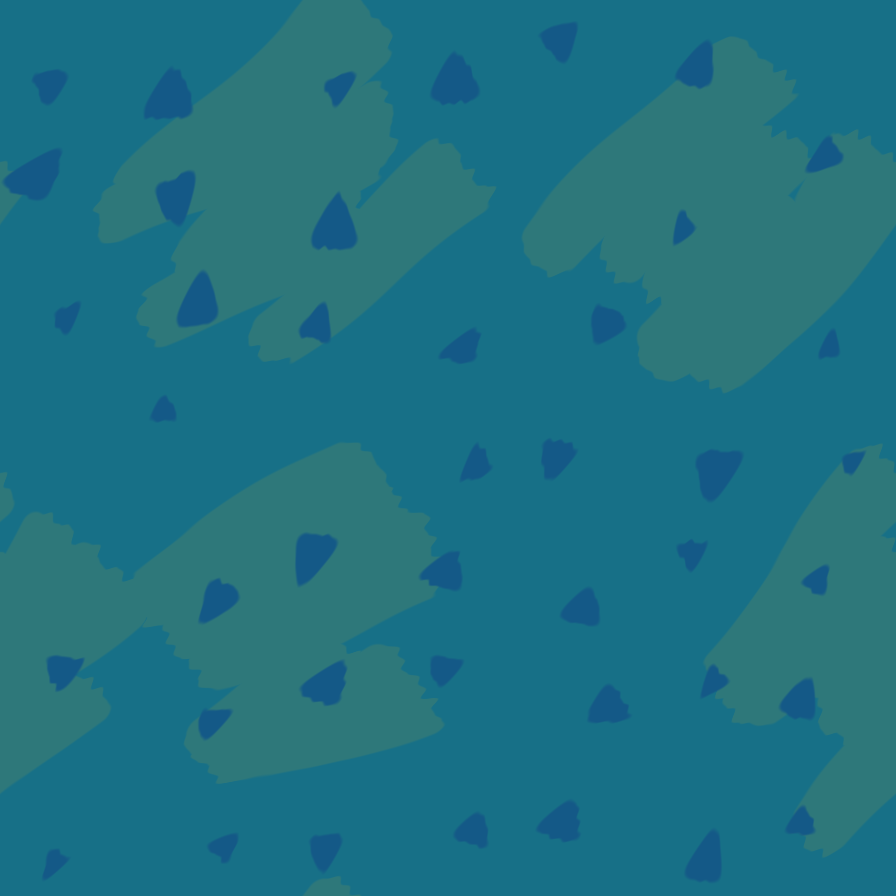
A WebGL 2 fragment shader for this pattern:

```glsl
#version 300 es
precision highp float;

uniform vec2 u_resolution;
out vec4 outColor;

const vec3 TEAL = vec3(0.09, 0.44, 0.53);
const vec3 OLIVE = vec3(0.18, 0.47, 0.48);
const vec3 BLUE = vec3(0.08, 0.35, 0.53);

vec3 hash(vec2 p) {
  vec3 q = fract(p.xyx * vec3(0.1031, 0.1030, 0.0973));
  q += dot(q, q.yxz + 33.33);
  return fract((q.xxy + q.yzz) * q.zyx);
}

// Fine one-dimensional noise for the torn brush ends, from -0.5 to 0.5
float bristle(float x, float seed) {
  float i = floor(x);
  float a = hash(vec2(i, seed)).x;
  float b = hash(vec2(i + 1.0, seed)).x;
  return mix(a, b, smoothstep(0.0, 1.0, x - i)) - 0.5;
}

vec2 turn(vec2 p, float angle) {
  float c = cos(angle), s = sin(angle);
  return vec2(c * p.x + s * p.y, c * p.y - s * p.x);
}

// Shortest offset on the repeating canvas
vec2 wrapOffset(vec2 d) {
  return fract(d + 0.5) - 0.5;
}

// One broad tapered stroke along x, with ragged ends
float strokeDistance(vec2 p, float halfLength, float radius, float seed) {
  p.x += 0.016 * bristle(p.y * 130.0, seed) + 0.5 * p.y * bristle(seed, 7.0);
  p.y += 0.008 * sin(p.x * 17.0 + seed);
  radius *= 1.0 + 0.25 * clamp(p.x / halfLength, -1.0, 1.0);
  vec2 edge = abs(p) - vec2(halfLength, radius) + 0.024;
  return length(max(edge, 0.0)) + min(max(edge.x, edge.y), 0.0) - 0.024;
}

// Four patches, each of five overlapping diagonal strokes
float patchDistance(vec2 uv) {
  float dist = 1.0;
  for (int k = 0; k < 4; k++) {
    float col = float(k % 2), row = float(k / 2);
    vec2 center = vec2(0.32 + 0.47 * col + 0.16 * row * col, 0.78 - 0.48 * row - 0.04 * col);
    float lean = 0.5 + 0.35 * hash(vec2(col, row) + 61.0).x + 0.1 * col;
    for (int j = 0; j < 5; j++) {
      float seed = float(k * 5 + j) + 3.0;
      vec3 h = hash(vec2(seed, 19.0));
      vec3 g = hash(vec2(seed, 43.0));
      vec2 shift = vec2(0.16 * (h.x - 0.5), 0.052 * (float(j) - 2.0));
      vec2 p = wrapOffset(uv - center - turn(shift, -lean));
      p = turn(p, lean + 0.35 * (h.y - 0.5));
      dist = min(dist, strokeDistance(p, 0.10 + 0.08 * h.z, 0.035 + 0.014 * g.x, seed));
    }
  }
  return dist;
}

// Rounded triangle from a smooth maximum of three sides
float dabDistance(vec2 p, float size, float angle, float stretch, float seed) {
  p = turn(p, 0.95 + 0.8 * bristle(seed, 5.0));
  p.x += 0.006 * bristle(p.y * 170.0, seed);
  p = turn(p * vec2(1.0 / stretch, stretch), angle) / size;
  float sum = 0.0;
  for (int i = 0; i < 3; i++) {
    sum += exp(2.5 * turn(p, float(i) * 2.0944).x);
  }
  return size * (log(sum) / 2.5 - 1.0);
}

// Scattered dabs, at most one in each cell of a wrapping grid
float scatterDistance(vec2 uv) {
  const float CELLS = 7.0;
  vec2 cell = floor(uv * CELLS);
  float dist = 1.0;
  for (int y = -1; y <= 1; y++) {
    for (int x = -1; x <= 1; x++) {
      vec2 neighbor = cell + vec2(x, y);
      vec2 id = mod(neighbor, CELLS);
      vec3 h = hash(id + 11.0);
      vec3 g = hash(id + 83.0);
      if (g.z > 0.88) continue;
      vec2 p = uv - (neighbor + 0.5 + 0.58 * (h.xy - 0.5)) / CELLS;
      float seed = id.x + id.y * CELLS + 100.0;
      dist = min(dist, dabDistance(p, 0.010 + 0.013 * h.z, 6.2832 * g.x, 1.0 + 0.28 * g.y, seed));
    }
  }
  return dist;
}

void main() {
  vec2 uv = gl_FragCoord.xy / u_resolution;
  float soft = max(0.0015, 0.75 / u_resolution.y);
  vec3 color = mix(TEAL, OLIVE, smoothstep(soft, -soft, patchDistance(uv)));
  color = mix(color, BLUE, smoothstep(soft, -soft, scatterDistance(uv)));
  outColor = vec4(color, 1.0);
}
```
